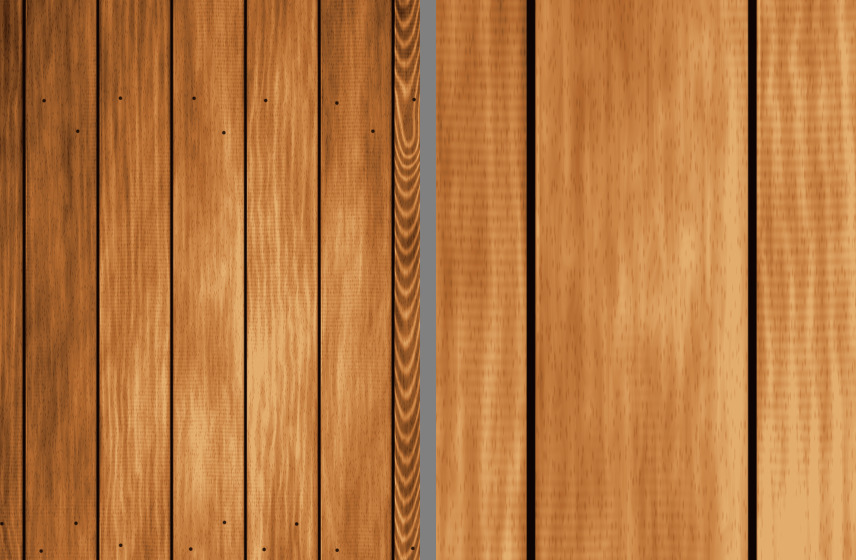
Left: the whole. Right: its middle third, enlarged.
Give the GLSL for this texture, as a Shadertoy shader.

```glsl
// Upright stained timber planks with dark gaps, grain, nail holes and a warm pool of light.

const float PITCH = 0.1757;      // plank spacing, in canvas widths
const float FIRST_GAP = 0.0573;
const float HALF_GAP = 0.0034;
const float LENGTH = 7.59;       // visible plank length, in plank widths
const vec3 GAP_COLOR = vec3(0.05, 0.015, 0.012);
const vec3 STAIN[6] = vec3[6](
    vec3(0.25, 0.12, 0.045), vec3(0.40, 0.22, 0.09), vec3(0.55, 0.32, 0.14),
    vec3(0.70, 0.41, 0.18), vec3(0.80, 0.53, 0.28), vec3(0.89, 0.68, 0.43));

float hash(vec2 p) {
    return fract(sin(dot(p, vec2(127.1, 311.7))) * 4375.85);
}

// Folded, layered sines, roughly in -1..1
float waves(vec2 p, float seed) {
    p += seed * vec2(17.3, 9.1);
    float sum = 0.0, amp = 0.5;
    for (int i = 0; i < 5; i++) {
        p = mat2(0.8, 0.6, -0.6, 0.8) * p * 1.6 + 2.3;
        p += 0.7 * sin(p.yx * 1.1);
        sum += amp * sin(p.x + 1.4 * sin(p.y));
        amp *= 0.66;
    }
    return sum;
}

// Distance to the nearest scattered cell point
float cellular(vec2 p) {
    vec2 cell = floor(p);
    float nearest = 2.0;
    for (int j = -1; j <= 1; j++)
    for (int i = -1; i <= 1; i++) {
        vec2 c = cell + vec2(i, j);
        vec2 point = c + vec2(hash(c), hash(c + 41.3));
        nearest = min(nearest, length(p - point));
    }
    return nearest;
}

vec3 stainColor(float tone) {
    float t = clamp(tone, 0.0, 0.999) * 5.0;
    int i = int(t);
    return mix(STAIN[i], STAIN[i + 1], fract(t));
}

// Growth rings: upright stripes, or nested arches around a knot
float rings(vec2 q, float id, float arched) {
    float warp = waves(q * vec2(1.6, 0.35), id);
    float bow = q.x - 0.17;
    float stripes = q.x * 58.0 + 5.0 * warp + 1.5 * sin(q.y * 0.9 + id);
    vec2 knot = (q - vec2(0.30, 5.65)) * vec2(1.6, 1.0);
    float swirl = 12.0 * exp(-7.0 * dot(knot, knot));
    float arches = (q.y - 13.0 * bow * bow) * 22.0 + 3.5 * warp + swirl;
    float wave = 0.5 + 0.5 * sin(mix(stripes, arches, arched));
    return wave * wave - 0.4;
}

float woodTone(vec2 q, float id, float arched) {
    float even = 1.0 - mod(id, 2.0);
    float blotch = waves(q * vec2(2.4, 0.42), id + 3.0);
    float streak = waves(q * vec2(9.0, 0.65), id + 7.0);
    float fibre = waves(q * vec2(34.0, 3.2), id + 11.0);
    float pores = smoothstep(0.28, 0.08, cellular(q * vec2(48.0, 9.0) + id * 13.0));
    float saw = sin(q.y * 126.0 + 0.6 * sin(q.x * 9.0));
    float sawn = smoothstep(-0.2, 0.7, waves(q * vec2(1.3, 0.5), id + 19.0));
    float tone = 0.13 * blotch + 0.09 * streak + 0.065 * fibre;
    tone += rings(q, id, arched) * (0.05 + 0.09 * even + 0.28 * arched);
    return tone - 0.09 * pores + 0.03 * saw * sawn;
}

// Two staggered nail rows, near the top and near the foot
float nailMask(vec2 q, float id, float soft) {
    float mask = 0.0;
    for (int i = 0; i < 4; i++) {
        float side = mod(float(i), 2.0) * 2.0 - 1.0;
        float row = i < 2 ? 0.793 - 0.027 * side : 0.045 + 0.024 * side;
        vec2 key = vec2(id, float(i));
        float shift = (hash(key) - 0.5) * 0.08;
        vec2 nail = vec2(0.5 + 0.23 * side + shift, row * LENGTH + shift);
        float d = length(q - nail) * PITCH;
        float present = step(0.2, hash(key + 5.7));
        mask = max(mask, present * (1.0 - smoothstep(0.0022, 0.0036 + soft, d)));
    }
    return mask;
}

void mainImage(out vec4 fragColor, in vec2 fragCoord) {
    vec2 uv = fragCoord / iResolution.xy;
    float soft = 1.0 / iResolution.x;

    // Plank layout
    float across = (uv.x - FIRST_GAP) / PITCH + 1.0;
    float id = floor(across);
    vec2 q = vec2(fract(across), uv.y * LENGTH);
    float edge = min(q.x, 1.0 - q.x) * PITCH;
    float arched = step(5.5, id);

    // Light pool, per-plank shade and grain
    float glow = 0.96 - 0.74 * length((uv - vec2(0.63, 0.34)) * vec2(1.1, 0.78));
    float shade = (hash(vec2(id, 2.0)) - 0.5) * 0.07 - 0.06 * arched;
    float tone = glow + shade + woodTone(q, id, arched);

    // Rounded edges with a lit left lip
    tone -= 0.16 * (1.0 - smoothstep(HALF_GAP, 0.011, edge));
    float lip = smoothstep(0.0025, 0.0, abs(q.x * PITCH - HALF_GAP - 0.002));
    tone += 0.3 * lip * (0.5 + 0.5 * sin(q.y * 2.1 + id * 4.0));

    vec3 color = stainColor(tone);
    color = mix(color, GAP_COLOR, 0.85 * nailMask(q, id, soft));
    float wood = smoothstep(HALF_GAP - soft, HALF_GAP + soft, edge);
    fragColor = vec4(mix(GAP_COLOR, color, wood), 1.0);
}
```
